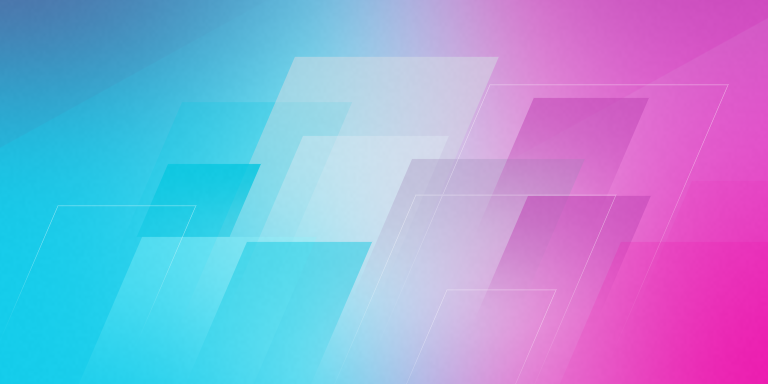
This background is drawn by a Shadertoy shader. Its source:

```glsl
#define SLANT 0.43
#define DIAGONAL 0.552
#define LINE_WIDTH 0.0003
#define LINE_ALPHA 0.28
#define GRAIN 0.010
#define CYAN vec3(0.07, 0.80, 0.92)
#define MAGENTA vec3(0.89, 0.31, 0.80)
#define HOT_PINK vec3(0.93, 0.07, 0.67)
#define PALE vec3(0.87, 0.91, 0.95)
#define DUSK vec3(0.34, 0.39, 0.62)
#define PLUM vec3(0.75, 0.27, 0.71)
#define TEAL vec3(0.04, 0.78, 0.88)

float hash(vec2 p) {
    return fract(sin(dot(p, vec2(127.1, 311.7))) * 43758.5);
}

float noise(vec2 p) {
    vec2 i = floor(p), f = fract(p);
    f = f * f * (3.0 - 2.0 * f);
    return mix(mix(hash(i), hash(i + vec2(1, 0)), f.x),
               mix(hash(i + vec2(0, 1)), hash(i + vec2(1, 1)), f.x), f.y);
}

float glow(vec2 p, vec2 center, vec2 radius) {
    vec2 d = (p - center) / radius;
    return exp(-dot(d, d));
}

// Slanted box in sheared space: x, y from its top left corner, z = edge distance
vec3 slantedBox(vec2 p, vec2 corner, vec2 size) {
    float down = corner.y - p.y;
    vec2 q = vec2(p.x - corner.x + SLANT * down, down);
    vec2 d = abs(q - 0.5 * size) - 0.5 * size;
    return vec3(q, max(d.x, d.y));
}

// Filled panel that keeps the given share of its strength at the bottom
float panel(vec2 p, vec2 corner, vec2 size, float keep) {
    vec3 box = slantedBox(p, corner, size);
    float px = 0.7 / iResolution.y;
    float fade = mix(1.0, keep, smoothstep(0.0, 1.0, box.y / size.y));
    return fade * (1.0 - smoothstep(-px, px, box.z));
}

// Thin frame that fades out downward
float frame(vec2 p, vec2 corner, vec2 size) {
    vec3 box = slantedBox(p, corner, size);
    float px = 0.8 / iResolution.y;
    float line = 1.0 - smoothstep(LINE_WIDTH, LINE_WIDTH + px, abs(box.z));
    return LINE_ALPHA * line * (1.0 - smoothstep(0.1, 1.0, box.y / size.y));
}

vec3 backdrop(vec2 p) {
    vec3 color = mix(CYAN, MAGENTA, smoothstep(0.75, 1.45, p.x));
    color = mix(color, HOT_PINK, 0.9 * glow(p, vec2(2.0, 0.0), vec2(0.55, 0.45)));
    color = mix(color, PLUM, 0.7 * glow(p, vec2(1.75, 1.1), vec2(0.8, 0.3)));
    color = mix(color, DUSK, 0.85 * glow(p, vec2(0.0, 1.1), vec2(0.82, 0.38)));

    // Central light, icy on the left and rosy on the right
    vec3 light = mix(vec3(0.74, 0.94, 0.97), vec3(0.89, 0.80, 0.91),
                     smoothstep(0.75, 1.35, p.x));
    color = mix(color, light, 0.30 * glow(p, vec2(1.08, 1.0), vec2(0.28, 0.35)));
    color = mix(color, light, 0.92 * glow(p, vec2(1.07, 0.40), vec2(0.54, 0.62)));

    // Broad diagonal steps of light
    float px = 1.0 / iResolution.y;
    float leftRay = p.y - 0.615 - DIAGONAL * p.x;
    float rightRay = p.y - 0.953 - DIAGONAL * (p.x - 2.0);
    color = mix(color, DUSK, 0.09 * smoothstep(-px, px, leftRay)
                                  * (1.0 - smoothstep(0.3, 0.9, p.x)));
    color = mix(color, PALE, 0.08 * (1.0 - smoothstep(-px, px, rightRay))
                                  * exp(3.0 * min(rightRay, 0.0))
                                  * smoothstep(1.05, 1.45, p.x));
    return color;
}

void mainImage(out vec4 fragColor, in vec2 fragCoord) {
    vec2 p = fragCoord / iResolution.y;
    p.x *= 2.0 * iResolution.y / iResolution.x;
    vec3 color = backdrop(p);

    // Pale and cyan panels
    vec3 silver = vec3(0.83, 0.86, 0.89);
    vec3 ice = vec3(0.58, 0.95, 0.98);
    color = mix(color, TEAL, 0.26 * panel(p, vec2(0.474, 0.734), vec2(0.443, 0.55), 0.0));
    color = mix(color, silver, 0.52 * panel(p, vec2(0.768, 0.852), vec2(0.531, 0.75), 0.0));
    color = mix(color, PALE, 0.42 * panel(p, vec2(0.789, 0.646), vec2(0.38, 0.50), 0.0));
    color = mix(color, TEAL, 0.85 * panel(p, vec2(0.4375, 0.573), vec2(0.242, 0.19), 0.5));
    color = mix(color, ice, 0.34 * panel(p, vec2(0.370, 0.383), vec2(0.455, 0.50), 0.0));
    color = mix(color, TEAL, 0.46 * panel(p, vec2(0.643, 0.370), vec2(0.326, 0.44), 0.0));

    // Mauve and pink panels
    vec3 mauve = vec3(0.66, 0.59, 0.76);
    color = mix(color, mauve, 0.40 * panel(p, vec2(1.073, 0.586), vec2(0.45, 0.42), 0.0));
    color = mix(color, PLUM, 0.54 * panel(p, vec2(1.390, 0.745), vec2(0.30, 0.38), 0.0));
    color = mix(color, PLUM, 0.54 * panel(p, vec2(1.375, 0.490), vec2(0.32, 0.36), 0.0));
    color = mix(color, HOT_PINK, 0.10 * panel(p, vec2(1.802, 0.529), vec2(0.6, 0.45), 0.0));
    color = mix(color, HOT_PINK, 0.20 * panel(p, vec2(1.617, 0.370), vec2(0.8, 0.6), 0.0));

    // Fine white frames
    float lines = frame(p, vec2(1.276, 0.779), vec2(0.620, 0.75));
    lines = max(lines, frame(p, vec2(1.083, 0.492), vec2(0.521, 0.60)));
    lines = max(lines, frame(p, vec2(0.151, 0.464), vec2(0.359, 0.38)));
    lines = max(lines, frame(p, vec2(1.164, 0.245), vec2(0.284, 0.40)));
    color = mix(color, vec3(1.0), lines);

    // Soft paper grain
    color += GRAIN * (noise(p * vec2(130.0, 110.0)) - 0.5);
    fragColor = vec4(clamp(color, 0.0, 1.0), 1.0);
}
```
